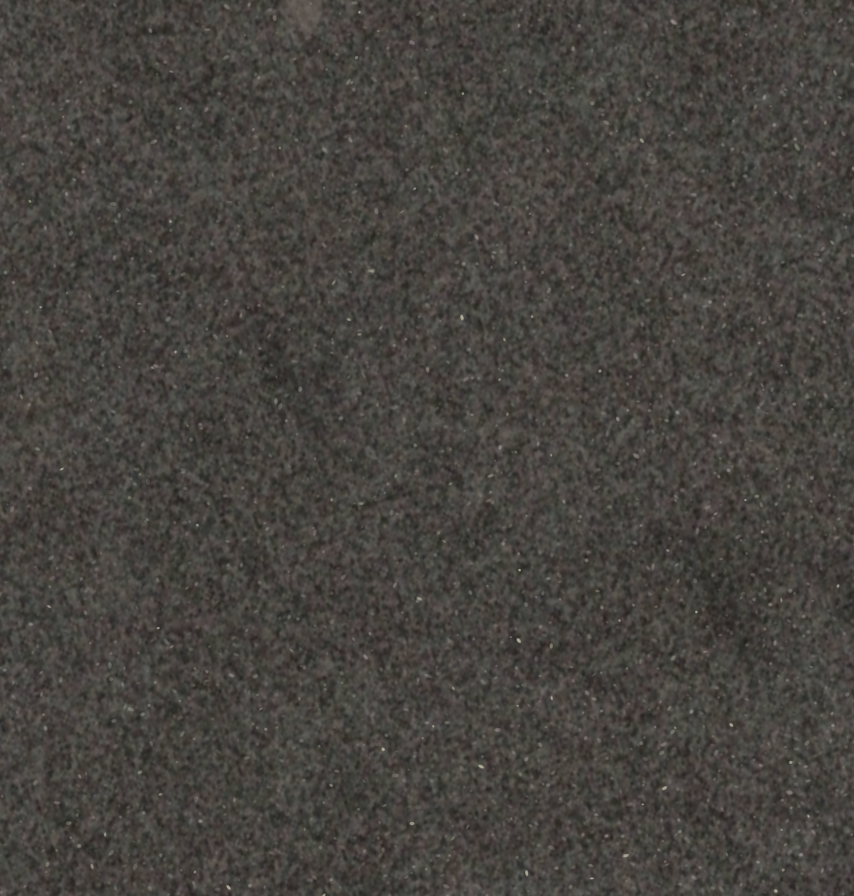
This texture is drawn by a Shadertoy shader. Its source:

```glsl
// Dark worn stone: fine brown-grey grain with warm and olive tints,
// built from layered value noise, scattered pale flecks and tiny glints,
// plus a few soft diagonal smudges and one pale scuff.
#define BASE_COLOR vec3(0.275, 0.262, 0.245)
#define GLINT_COLOR vec3(0.76, 0.74, 0.66)
#define SCUFF_COLOR vec3(0.41, 0.37, 0.345)
#define GRAIN_SCALE 195.0
#define GRAIN_CONTRAST 0.125
#define BLOTCH_CONTRAST 0.042
#define TINT_STRENGTH 0.07
#define FLECK_SCALE 95.0
#define FLECK_DENSITY 0.3
#define GLINT_SCALE 42.0
#define GLINT_DENSITY 0.12
#define SMUDGE_DEPTH 0.24

float hash(vec2 p) {
    vec3 q = fract(p.xyx * vec3(0.1031, 0.1030, 0.0973));
    q += dot(q, q.yzx + 33.33);
    return fract((q.x + q.y) * q.z);
}

float noise(vec2 p) {
    vec2 cell = floor(p), f = fract(p);
    f = f * f * (3.0 - 2.0 * f);
    float low = mix(hash(cell), hash(cell + vec2(1, 0)), f.x);
    float high = mix(hash(cell + vec2(0, 1)), hash(cell + vec2(1, 1)), f.x);
    return mix(low, high, f.y);
}

mat2 turn(float angle) {
    return mat2(cos(angle), sin(angle), -sin(angle), cos(angle));
}

// Layered noise, centred on zero
float blotches(vec2 p) {
    float sum = 0.0, weight = 0.5;
    for (int i = 0; i < 4; i++) {
        sum += weight * (noise(p) - 0.5);
        p = mat2(1.6, 1.2, -1.2, 1.6) * p + 17.3;
        weight *= 0.65;
    }
    return sum;
}

// Randomly turned ellipses, at most one per cell; returns their brightness
float specks(vec2 p, float density, float radius, float soft, float seed) {
    float light = 0.0;
    vec2 home = floor(p);
    for (int y = -1; y <= 1; y++)
    for (int x = -1; x <= 1; x++) {
        vec2 cell = home + vec2(x, y);
        vec2 id = cell + seed;
        if (hash(id) > density) continue;
        vec2 d = p - cell - vec2(hash(id + 31.7), hash(id + 57.1));
        d = turn(6.2832 * hash(id + 83.9)) * d;
        d.x *= mix(0.5, 1.0, hash(id + 11.3));
        float size = radius * mix(0.6, 1.2, hash(id + 71.5));
        float power = hash(id + 97.3);
        float shape = 1.0 - smoothstep(size - soft, size + soft, length(d));
        light = max(light, shape * mix(0.2, 1.0, power * power));
    }
    return light;
}

// Diagonal shadow, crisp at lower left and fading to upper right
float smudge(vec2 p, vec2 center, float extent, float fade) {
    vec2 d = p - center;
    float along = dot(d, vec2(0.5, -0.866));
    float across = dot(d, vec2(0.866, 0.5));
    float edge = smoothstep(-0.02, 0.006, across);
    return edge * exp(-along * along / (extent * extent)
                      - max(across, 0.0) / fade);
}

void mainImage(out vec4 fragColor, in vec2 fragCoord) {
    vec2 p = fragCoord / iResolution.y;
    float pixel = 1.0 / iResolution.y;

    // Grain on turned lattices, slightly taller than wide, over mottling
    vec2 g = p * vec2(1.0, 0.85) * GRAIN_SCALE + 400.0;
    float grain = noise(turn(0.5) * g) - 0.5
                + 0.85 * (noise(turn(1.2) * g * 1.55) - 0.5);
    float mottle = blotches(p * 10.0 + 5.0)
                 + 0.9 * (noise(turn(0.8) * p * 75.0 + 200.0) - 0.5);
    float light = GRAIN_CONTRAST * grain + BLOTCH_CONTRAST * mottle;

    // Warm-to-olive and cool-to-ochre shifts
    float warm = noise(turn(0.3) * g * 0.55) - 0.5
               + 0.5 * blotches(p * 14.0 + 60.0);
    float cool = noise(turn(0.9) * g * 0.6) - 0.5
               + 0.4 * blotches(p * 7.0 + 30.0);
    vec3 color = BASE_COLOR + light * vec3(1.03, 1.0, 0.97);
    color += TINT_STRENGTH * (warm * vec3(0.35, -0.2, 0.02)
                            + cool * vec3(-0.06, 0.0, 0.34));

    // Smudges with ragged borders
    vec2 ragged = p + 0.02 * vec2(blotches(p * 22.0), blotches(p * 22.0 + 70.0));
    float dark = smudge(ragged, vec2(0.315, 0.58), 0.085, 0.028)
               + smudge(ragged, vec2(0.805, 0.315), 0.075, 0.04)
               + 0.5 * smudge(ragged, vec2(0.925, 0.33), 0.065, 0.05);
    color *= 1.0 - SMUDGE_DEPTH * min(dark, 1.0);

    // Pale scuff at the top border
    vec2 scuff = (ragged - vec2(0.342, 0.995)) / vec2(0.028, 0.034);
    float pale = 1.0 - smoothstep(0.45, 1.2, length(scuff));
    color = mix(color, SCUFF_COLOR + 0.4 * light, 0.8 * pale);

    // Pale mineral flecks and rare glints, denser to the lower right
    float crowd = mix(0.65, 1.35, smoothstep(-0.5, 0.9, p.x - p.y));
    float fleck = specks(p * FLECK_SCALE, FLECK_DENSITY * crowd, 0.17,
                         max(0.09, 0.7 * pixel * FLECK_SCALE), 0.0);
    color += 0.19 * fleck * vec3(1.0, 0.98, 0.96);
    float glint = specks(p * GLINT_SCALE, GLINT_DENSITY * crowd, 0.065,
                         max(0.035, 0.7 * pixel * GLINT_SCALE), 200.0);
    color = mix(color, GLINT_COLOR, 0.85 * glint);

    fragColor = vec4(clamp(color, 0.0, 1.0), 1.0);
}
```
